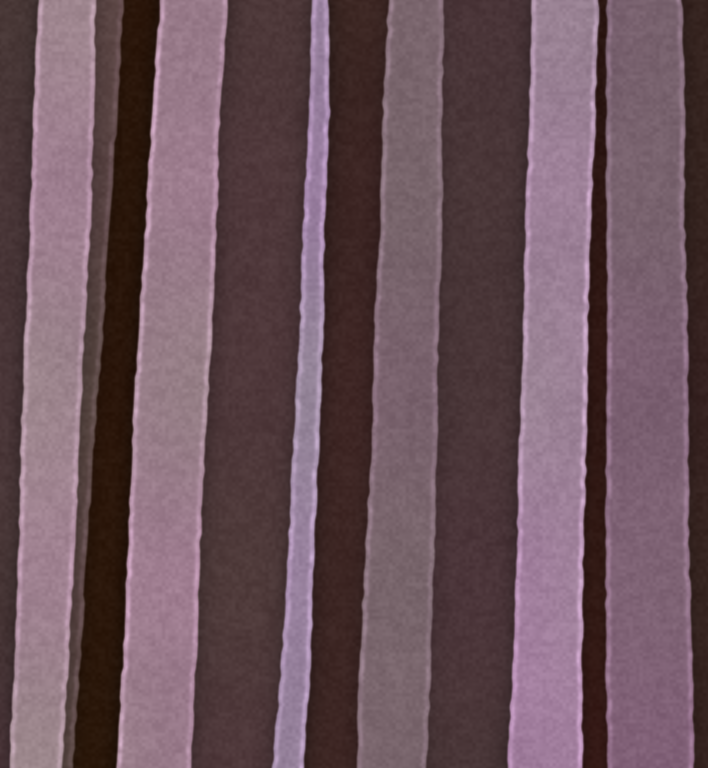
Write a Shadertoy shader that draws this texture.

```glsl
#define EDGE_SOFTNESS 0.0022
#define EDGE_WOBBLE 0.0028
#define RIM_WIDTH 0.0035
#define RIM_GAIN 0.42
#define SHADOW_WIDTH 0.011
#define SHADOW_GAIN 0.28
#define GRAIN_GAIN 0.055
#define CLOUD_GAIN 0.07
#define EDGE_COUNT 13

// Edge positions across the width at the top, middle and bottom.
const vec3 EDGES[EDGE_COUNT] = vec3[](
    vec3(.052, .032, .014), vec3(.136, .117, .089), vec3(.175, .140, .103),
    vec3(.227, .192, .165), vec3(.320, .295, .269), vec3(.441, .418, .387),
    vec3(.466, .454, .431), vec3(.547, .526, .502), vec3(.628, .619, .604),
    vec3(.750, .736, .716), vec3(.845, .831, .822), vec3(.856, .856, .857),
    vec3(.965, .972, .979));

// Bands from left to right: pale ribbons over dark cloth.
const vec3 BANDS[EDGE_COUNT + 1] = vec3[](
    vec3(.29, .21, .22), vec3(.61, .51, .55), vec3(.35, .27, .26),
    vec3(.17, .09, .04), vec3(.60, .49, .54), vec3(.31, .22, .23),
    vec3(.58, .50, .60), vec3(.24, .15, .14), vec3(.47, .39, .42),
    vec3(.29, .21, .22), vec3(.61, .50, .59), vec3(.22, .11, .09),
    vec3(.48, .38, .44), vec3(.22, .14, .13));

float hash(vec2 p) {
    p = fract(p * vec2(0.1031, 0.1137));
    p += dot(p, p.yx + 33.33);
    return fract((p.x + p.y) * p.x * 17.3);
}

float noise(vec2 p) {
    vec2 cell = floor(p), f = fract(p);
    f = f * f * (3.0 - 2.0 * f);
    return mix(mix(hash(cell), hash(cell + vec2(1, 0)), f.x),
               mix(hash(cell + vec2(0, 1)), hash(cell + 1.0), f.x), f.y);
}

float luma(vec3 c) { return dot(c, vec3(0.3, 0.59, 0.11)); }

// Smooth curve through the three positions of an edge, with frayed wobble.
float edgeAt(int i, float down) {
    vec3 e = EDGES[i];
    float bow = 4.0 * down * (1.0 - down) * (e.y - 0.5 * (e.x + e.z));
    float seed = float(i) * 19.0 + 7.0;
    float fray = noise(vec2(seed, down * 75.0)) - 0.5;
    float drift = noise(vec2(seed + 5.0, down * 7.0)) - 0.5;
    return mix(e.x, e.z, down) + bow + EDGE_WOBBLE * (fray + 1.5 * drift);
}

void mainImage(out vec4 fragColor, in vec2 fragCoord) {
    vec2 uv = fragCoord / iResolution.xy;
    vec2 p = fragCoord / iResolution.y;
    float down = 1.0 - uv.y;
    float soft = max(EDGE_SOFTNESS, 0.75 / iResolution.x);

    vec3 color = BANDS[0];
    float rim = 0.0, shadow = 0.0, band = 0.0;
    for (int i = 0; i < EDGE_COUNT; i++) {
        float d = uv.x - edgeAt(i, down);
        float cover = smoothstep(-soft, soft, d);
        color = mix(color, BANDS[i + 1], cover);
        band += cover;

        // Lit selvedge on the paler side, contact shadow on the darker one.
        float step_ = luma(BANDS[i + 1]) - luma(BANDS[i]);
        float inside = d * sign(step_);
        float stitch = 0.5 + 0.8 * noise(vec2(float(i) * 11.0 + 3.0, down * 95.0));
        float lit = (inside - 0.0045) / RIM_WIDTH;
        rim += abs(step_) * stitch * exp(-lit * lit);
        shadow += abs(step_) * 3.0 * exp(-abs(inside) / SHADOW_WIDTH)
                * (1.0 - smoothstep(-soft, soft, inside));
    }

    // Slow drift between greyer and pinker dye along each band.
    float cloud = noise(vec2(floor(band + 0.5) * 13.0 + uv.x * 3.0, down * 4.0)) - 0.5;
    color *= 1.0 + CLOUD_GAIN * cloud * vec3(0.8, -0.9, 1.1);
    color *= 1.0 + 0.06 * (noise(p * 9.0 + 40.0) - 0.5);

    // Rim light, shadow and woven grain.
    color += RIM_GAIN * rim * vec3(0.95, 0.80, 1.0);
    color *= 1.0 - SHADOW_GAIN * min(shadow, 1.0);
    float grain = noise(p * 230.0) + 0.7 * noise(p * vec2(90.0, 130.0) + 17.0) - 0.85;
    color += GRAIN_GAIN * grain * (0.35 + luma(color));
    fragColor = vec4(clamp(color, 0.0, 1.0), 1.0);
}
```
